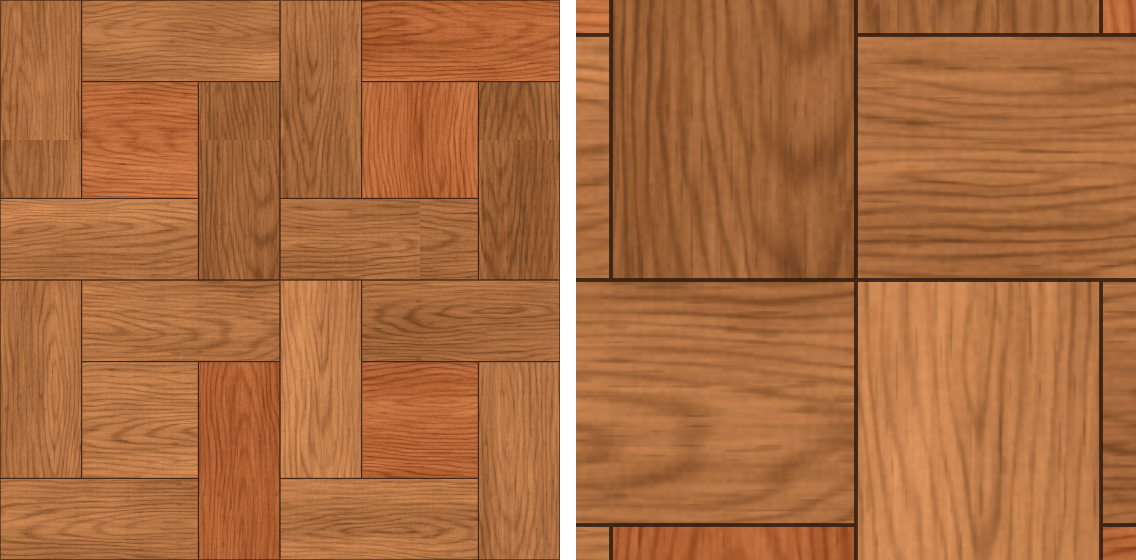
Left, the full canvas; right, a detail of the centre.
This pattern is drawn by a WebGL 1 fragment shader. Its source:

```glsl
precision highp float;

uniform vec2 u_resolution;

const float REPEATS = 2.0;
const float PLANK = 0.2917;      // plank width within one tile
const float SEAM = 0.0022;       // half width of the dark joint
const float TAU = 6.2831853;

float hash(vec2 p) {
  return fract(sin(dot(p, vec2(127.1, 311.7))) * 43758.5453);
}

float noise(vec2 p) {
  vec2 i = floor(p);
  vec2 f = fract(p);
  f = f * f * (3.0 - 2.0 * f);
  return mix(mix(hash(i), hash(i + vec2(1.0, 0.0)), f.x),
             mix(hash(i + vec2(0.0, 1.0)), hash(i + vec2(1.0, 1.0)), f.x), f.y);
}

float fbm(vec2 p) {
  float sum = 0.0;
  float amp = 0.5;
  for (int i = 0; i < 3; i++) {
    sum += amp * noise(p);
    p = p * 2.1 + 7.3;
    amp *= 0.5;
  }
  return sum / 0.875;
}

// Pinwheel of four planks around a square; returns 0 left, 1 top, 2 right, 3 bottom, 4 centre
float findPlank(vec2 p, float a, out vec2 lo, out vec2 hi) {
  float b = 1.0 - a;
  if (p.x < a && p.y > a) { lo = vec2(0.0, a); hi = vec2(a, 1.0); return 0.0; }
  if (p.x > a && p.y > b) { lo = vec2(a, b); hi = vec2(1.0); return 1.0; }
  if (p.x > b && p.y < b) { lo = vec2(b, 0.0); hi = vec2(1.0, b); return 2.0; }
  if (p.x < b && p.y < a) { lo = vec2(0.0); hi = vec2(b, a); return 3.0; }
  lo = vec2(a);
  hi = vec2(b);
  return 4.0;
}

// Lightness of each plank, from the outer four and the centre
float plankTone(vec2 tile, float id) {
  vec4 upper = tile.x < 0.5 ? vec4(0.45, 0.62, 0.18, 0.65) : vec4(0.48, 0.45, 0.12, 0.42);
  vec4 lower = tile.x < 0.5 ? vec4(0.55, 0.45, 0.45, 0.5) : vec4(0.8, 0.4, 0.52, 0.66);
  vec4 outer = tile.y > 0.5 ? upper : lower;
  float centre = tile.x + tile.y < 0.5 ? 0.85 : 0.55;
  return id < 0.5 ? outer.x : id < 1.5 ? outer.y : id < 2.5 ? outer.z : id < 3.5 ? outer.w : centre;
}

bool isReddish(vec2 tile, float id) {
  float corner = tile.x + tile.y;
  if (id > 3.5) return corner > 0.5;
  if (id > 1.5) return id < 2.5 && corner < 0.5;
  return id > 0.5 && corner > 1.5;
}

// Some upper planks are spliced from two pieces at the tile's middle
float splice(vec2 p, vec2 tile, float id) {
  if (tile.y < 0.5) return 0.0;
  if (id < 0.5) return (1.0 - tile.x) * step(p.y, 0.5);
  if (id > 1.5 && id < 2.5) return step(0.5, p.y);
  if (id > 2.5 && id < 3.5) return tile.x * step(0.5, p.x);
  return 0.0;
}

// q.x runs along the grain, q.y across it, both from the plank centre
float woodGrain(vec2 q, float seed) {
  vec2 shift = vec2(hash(vec2(seed, 1.7)), hash(vec2(seed, 5.3)));
  vec2 s = q + shift * 20.0;
  vec2 heart = (shift - 0.5) * vec2(0.7, 0.2);
  float warp = 0.055 * (noise(s * vec2(3.0, 8.0)) - 0.5)
             + 0.014 * (fbm(s * vec2(9.0, 26.0)) - 0.5);
  float radius = length((q - heart) * vec2(0.13, 1.0) + vec2(0.0, warp));
  float rings = pow(0.5 + 0.5 * sin(TAU * (radius * 58.0 + 2.0 * fbm(s * vec2(2.0, 14.0)))), 3.0);
  float ringFade = 0.3 + 0.9 * noise(s * vec2(3.0, 16.0) + 4.0);
  float broad = fbm(s * vec2(1.2, 9.0)) - 0.5;
  float fibre = fbm(s * vec2(9.0, 110.0)) - 0.5;
  float pores = smoothstep(0.72, 0.95, noise(s * vec2(22.0, 170.0) + 9.0));
  float speckle = noise(s * 150.0) - 0.5;
  return 0.1 + 0.6 * broad + 0.5 * fibre + 0.12 * speckle - 0.38 * rings * ringFade - 0.25 * pores;
}

vec3 woodColor(float value, bool reddish) {
  vec3 dark = reddish ? vec3(0.55, 0.26, 0.11) : vec3(0.52, 0.31, 0.16);
  vec3 light = reddish ? vec3(0.86, 0.53, 0.32) : vec3(0.84, 0.56, 0.35);
  vec3 deep = reddish ? vec3(0.38, 0.18, 0.09) : vec3(0.36, 0.23, 0.14);
  vec3 color = mix(dark, light, clamp(value, 0.0, 1.15));
  return mix(color, deep, clamp(-value * 1.8, 0.0, 1.0));
}

void main() {
  vec2 grid = gl_FragCoord.xy / u_resolution * REPEATS;
  vec2 tile = floor(grid);
  vec2 p = fract(grid);

  vec2 lo, hi;
  float id = findPlank(p, PLANK, lo, hi);
  float piece = splice(p, tile, id);
  float seed = id + 5.0 * tile.x + 10.0 * tile.y + 23.0 * piece;

  // Grain follows the long side; one centre square is turned
  bool upright = id < 0.5 || (id > 1.5 && id < 2.5) || (id > 3.5 && tile.x + tile.y > 1.5);
  vec2 local = p - 0.5 * (lo + hi);
  float grain = woodGrain(upright ? local.yx : local, seed);
  float tone = 0.5 + 0.6 * (plankTone(tile, id) - 0.5) - 0.08 * piece;
  vec3 color = woodColor(tone + grain, isReddish(tile, id));

  // Dark joints between planks
  vec2 edge = min(p - lo, hi - p);
  float pixel = REPEATS / min(u_resolution.x, u_resolution.y);
  float joint = 1.0 - smoothstep(SEAM - 0.5 * pixel, SEAM + 0.5 * pixel, min(edge.x, edge.y));
  gl_FragColor = vec4(mix(color, vec3(0.17, 0.1, 0.06), 0.85 * joint), 1.0);
}
```
